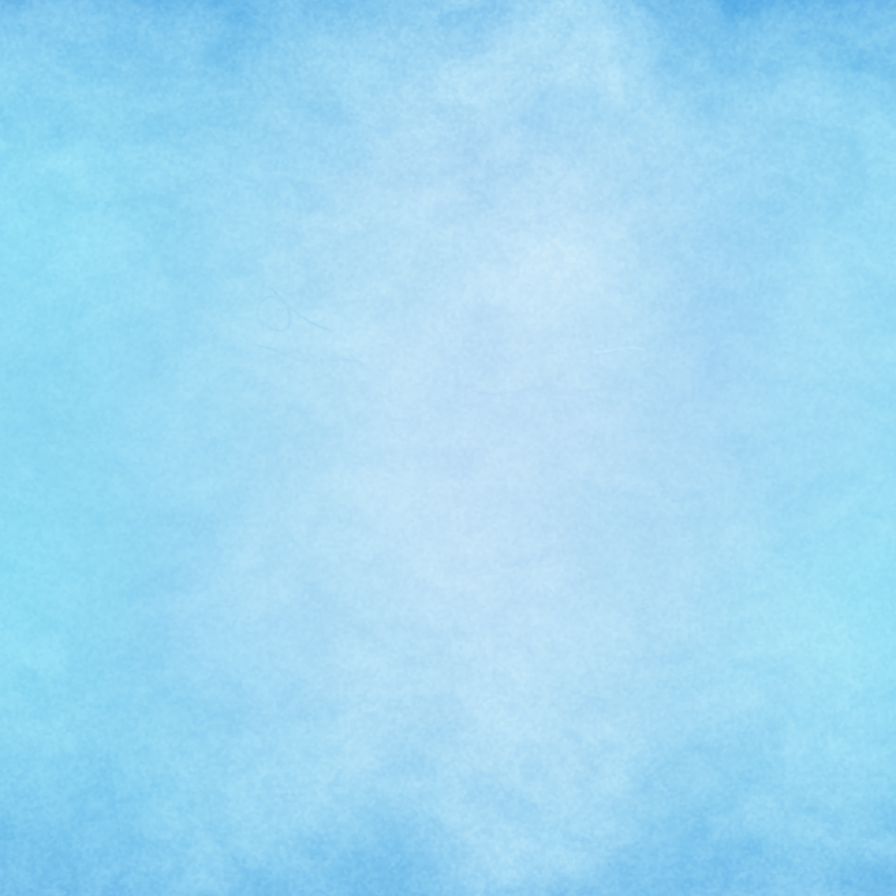
Reproduce this texture procedurally as a Shadertoy shader.

```glsl
// Pale blue weathered paper with a soft bright core, blue rims, mottling and creases.

vec3 hash3(vec2 p) {
    vec3 q = fract(vec3(p.xyx) * vec3(0.1031, 0.1030, 0.0973));
    q += dot(q, q.yxz + 33.33);
    return fract((q.xxy + q.yzz) * q.zyx);
}

// Soft cellular noise: nearby cell values blended by distance, 0 to 1
float cellNoise(vec2 p) {
    vec2 cell = floor(p), f = p - cell;
    float total = 0.0, weights = 0.0;
    for (int j = -1; j <= 1; j++)
    for (int i = -1; i <= 1; i++) {
        vec2 offset = vec2(i, j);
        vec3 h = hash3(cell + offset + 100.0);
        vec2 d = offset + h.xy - f;
        float w = exp(-5.0 * dot(d, d));
        total += w * h.z;
        weights += w;
    }
    return total / weights;
}

// Layered mottling, centred on zero
float mottle(vec2 p) {
    float sum = 0.0, amp = 0.5;
    for (int i = 0; i < 6; i++) {
        sum += amp * (cellNoise(p) - 0.5);
        p = mat2(1.76, 1.02, -1.02, 1.76) * p + 7.3;
        amp *= 0.6;
    }
    return sum;
}

float glow(vec2 p, vec2 centre, vec2 size) {
    vec2 d = (p - centre) / size;
    return exp(-dot(d, d));
}

// Thin fold between two points, fading sideways
float crease(vec2 p, vec2 a, vec2 b) {
    vec2 along = b - a;
    float t = clamp(dot(p - a, along) / dot(along, along), 0.0, 1.0);
    return smoothstep(0.003, 0.0, length(p - a - along * t));
}

void mainImage(out vec4 fragColor, in vec2 fragCoord) {
    vec2 uv = fragCoord / iResolution.xy;
    vec2 warp = 0.012 * sin(uv.yx * vec2(23.0, 19.0) + 2.0 * sin(uv * 11.0));
    vec2 p = uv + warp;
    float stain = mottle(p * vec2(6.0, 8.0));
    float fibre = mottle(p * vec2(24.0, 38.0) + 31.0);

    // Broad light: cyan sides around a tall pale core
    float core = glow(uv, vec2(0.56, 0.52), vec2(0.35, 0.62));
    vec3 col = mix(vec3(0.555, 0.85, 0.952), vec3(0.748, 0.88, 0.965), core);
    col += vec3(0.025, 0.018, 0.005) * glow(p, vec2(0.62, 0.69), vec2(0.14, 0.08));

    // Bluer clouds and cyan side patches
    float blue = glow(p, vec2(0.23, 0.31), vec2(0.14, 0.12))
               + glow(p, vec2(0.80, 0.64), vec2(0.11, 0.22))
               + 0.7 * glow(p, vec2(0.52, 0.80), vec2(0.17, 0.06));
    float cyan = glow(p, vec2(0.03, 0.77), vec2(0.12, 0.14))
               + glow(p, vec2(0.03, 0.33), vec2(0.10, 0.12))
               + glow(p, vec2(0.96, 0.32), vec2(0.12, 0.12));
    col -= vec3(0.022, 0.024, 0.004) * blue;
    col += vec3(-0.005, 0.018, 0.006) * cyan;

    // Darker top and bottom rims, strongest in the corners
    vec2 edge = abs(uv * 2.0 - 1.0);
    float rim = pow(edge.y, 4.5) * (0.5 + 0.35 * edge.x * edge.x);
    col = mix(col, vec3(0.44, 0.73, 0.92), clamp(rim * (1.0 - 1.2 * stain), 0.0, 1.0));

    // Stains, fibres and fine grain, rougher towards the rims
    float rough = 0.75 + 0.6 * edge.y * edge.y;
    col += vec3(0.12, 0.06, 0.022) * stain * rough;
    col += vec3(0.07, 0.045, 0.018) * fibre * rough;
    col += vec3(0.045, 0.032, 0.014) * (cellNoise(uv * 240.0) - 0.5) * rough;

    // Faint folds and one pale streak
    vec2 c = uv + 0.004 * sin(uv.yx * 60.0);
    float folds = crease(c, vec2(0.305, 0.675), vec2(0.37, 0.63))
                + crease(c, vec2(0.285, 0.61), vec2(0.40, 0.592))
                + 0.6 * crease(c, vec2(0.53, 0.565), vec2(0.67, 0.56))
                + 0.7 * smoothstep(0.003, 0.0, abs(length(c - vec2(0.309, 0.648)) - 0.018));
    col -= vec3(0.055, 0.035, 0.012) * folds * (0.5 + 1.5 * fibre);
    col += vec3(0.035, 0.025, 0.008) * crease(c, vec2(0.66, 0.61), vec2(0.715, 0.607));

    fragColor = vec4(clamp(col, 0.0, 1.0), 1.0);
}
```
